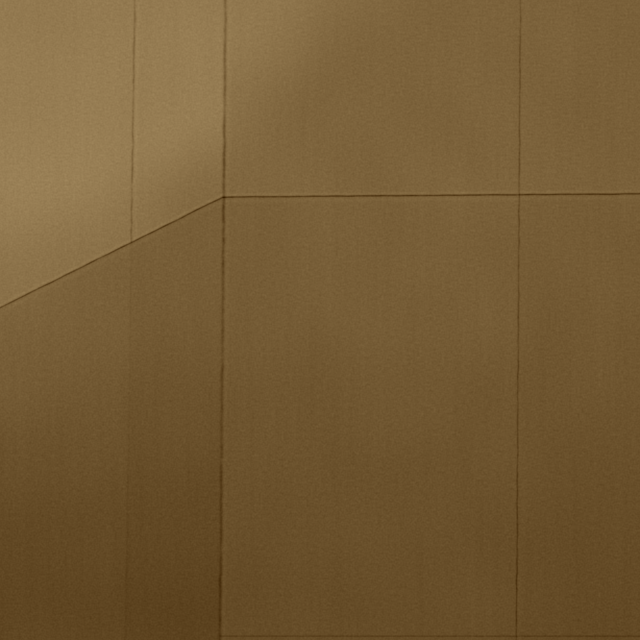
A WebGL 1 fragment shader for this texture:

```glsl
precision highp float;
// Folded brown cardboard: a lit upper part over a shaded lower part, split by
// a bent crease and three upright folds. Tone is built panel by panel as one
// scalar, then creases, speckled grain and faint fibre streaks are added.

uniform vec2 u_resolution;

#define SHADE_COLOR vec3(0.395, 0.295, 0.152)
#define TONE_RANGE vec3(0.19, 0.19, 0.17)
#define BEND vec2(0.348, 0.692)
#define LEFT_SLOPE 0.497
#define RIGHT_SLOPE 0.008
#define FOLD_WIDTH 0.0019
#define CREASE_WIDTH 0.0014
#define GRAIN 0.26
#define STREAKS 0.05
#define MOTTLE 0.08

vec2 hashGradient(vec2 cell) {
    vec2 h = vec2(dot(cell, vec2(127.1, 311.7)), dot(cell, vec2(269.5, 183.3)));
    return fract(sin(h) * 43758.5) * 2.0 - 1.0;
}

float gradientNoise(vec2 p) {
    vec2 i = floor(p);
    vec2 f = p - i;
    vec2 w = f * f * f * (f * (f * 6.0 - 15.0) + 10.0);
    float a = dot(hashGradient(i), f);
    float b = dot(hashGradient(i + vec2(1.0, 0.0)), f - vec2(1.0, 0.0));
    float c = dot(hashGradient(i + vec2(0.0, 1.0)), f - vec2(0.0, 1.0));
    float d = dot(hashGradient(i + vec2(1.0, 1.0)), f - vec2(1.0, 1.0));
    return mix(mix(a, b, w.x), mix(c, d, w.x), w.y);
}

// Soft line profile: 1 on the line, fading out over the given width.
float softLine(float d, float width) {
    return exp(-d * d / (width * width));
}

// Horizontal position of an upright fold that leans from bottom to top.
float foldX(float bottom, float top, float y) {
    return mix(bottom, top, y);
}

// Lit panels above the crease; 'height' is the distance above it.
float upperTone(vec2 p, float height, float leftSide) {
    float left = 0.93 + 0.12 * softLine(p.y - 0.76, 0.16);
    left -= 0.20 * (1.0 - smoothstep(0.0, 0.14, height));
    left -= 0.22 * smoothstep(0.14, 0.35, p.x) * (1.0 - smoothstep(0.68, 0.88, p.y));
    float diagonal = (p.x - 0.35) + (1.0 - p.y) * 0.95;
    float right = 0.47 + 0.36 * (1.0 - smoothstep(0.06, 0.32, diagonal));
    right += 0.08 * (1.0 - smoothstep(0.35, 0.60, p.x));
    right -= 0.06 * smoothstep(0.75, 1.0, p.x);
    return mix(right, left, leftSide);
}

// Shaded panels below the crease.
float lowerTone(vec2 p, float leftSide, float narrowStrip) {
    float left = mix(-0.12, 0.43, smoothstep(0.02, 0.66, p.y));
    left += 0.12 * (1.0 - smoothstep(0.0, 0.22, p.x)) * smoothstep(0.22, 0.52, p.y);
    left -= 0.05 * narrowStrip;
    float right = mix(-0.02, 0.38, smoothstep(0.0, 0.72, p.y));
    right += 0.04 * softLine(p.x - 0.62, 0.22);
    right -= 0.04 * smoothstep(0.80, 0.83, p.x);
    return mix(right, left, leftSide);
}

void main() {
    vec2 p = gl_FragCoord.xy / u_resolution;
    float px = 1.0 / min(u_resolution.x, u_resolution.y);
    float wobble = 0.0016 * gradientNoise(vec2(3.7, p.y * 46.0));

    // Signed distances to the upright folds
    float outer = p.x - foldX(0.196, 0.2105, p.y) - wobble;
    float corner = p.x - foldX(0.344, 0.352, p.y) - wobble;
    float far = p.x - foldX(0.807, 0.813, p.y) - wobble;
    float leftSide = 1.0 - smoothstep(-0.002, 0.002, corner);
    float narrowStrip = leftSide * smoothstep(-0.002, 0.002, outer);

    // Signed height above the bent crease
    float slope = p.x < BEND.x ? LEFT_SLOPE : RIGHT_SLOPE;
    float height = p.y - BEND.y - slope * (p.x - BEND.x);
    height /= sqrt(1.0 + slope * slope);
    height -= 0.0009 * gradientNoise(vec2(p.x * 34.0, 8.3));
    float above = smoothstep(-0.003, 0.003, height);

    // Panel tones
    float lower = lowerTone(p, leftSide, narrowStrip);
    float tone = mix(lower, upperTone(p, height, leftSide), above);

    // Upright folds: worn dark groove, broken along its length
    float foldWidth = max(FOLD_WIDTH, px * 0.8);
    float wear = 0.85 + 0.7 * gradientNoise(vec2(p.y * 26.0, 1.7));
    wear += 0.6 * gradientNoise(vec2(p.y * 110.0, p.x * 6.0 + 4.3));
    float outerDepth = mix(0.09, 0.46, above);
    float cornerDepth = mix(0.42, 0.66, smoothstep(0.52, 0.55, p.y));
    tone -= outerDepth * wear * softLine(outer, foldWidth);
    tone -= cornerDepth * wear * softLine(corner, foldWidth * 1.3);
    tone -= 0.46 * wear * softLine(far, foldWidth * 0.8);
    tone += 0.06 * softLine(outer - 0.005, 0.003) * above;
    tone += 0.06 * softLine(corner - 0.006, 0.003);

    // Bent crease, and the cut along the bottom of the right panels
    float creaseWidth = max(CREASE_WIDTH, px * 0.7);
    float creaseWear = 1.0 + 0.6 * gradientNoise(vec2(p.x * 60.0, 2.9));
    tone -= 0.78 * creaseWear * softLine(height, creaseWidth);
    tone += 0.12 * softLine(height - 0.004, 0.002);
    tone += 0.08 * softLine(height + 0.006, 0.003);
    tone -= 0.28 * creaseWear * softLine(p.y - 0.006, creaseWidth) * (1.0 - leftSide);

    // Paper texture
    tone += GRAIN * 0.75 * gradientNoise(p * 307.0);
    tone += GRAIN * 0.45 * gradientNoise(p * 151.0 + 31.0);
    tone += STREAKS * gradientNoise(vec2(p.x * 75.0, p.y * 5.0));
    tone += MOTTLE * gradientNoise(p * 9.0 + 5.0);

    gl_FragColor = vec4(clamp(SHADE_COLOR + TONE_RANGE * tone, 0.0, 1.0), 1.0);
}
```
